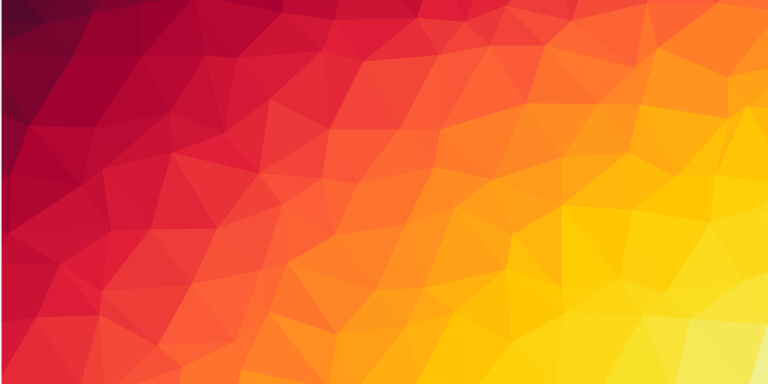
Write a Shadertoy shader that draws this background.

```glsl
const vec3 RAMP[8] = vec3[8](
    vec3(0.94, 0.95, 0.62), vec3(0.98, 0.88, 0.14), vec3(1.00, 0.79, 0.00),
    vec3(1.00, 0.58, 0.12), vec3(0.99, 0.36, 0.22), vec3(0.88, 0.12, 0.22),
    vec3(0.66, 0.00, 0.19), vec3(0.33, 0.03, 0.17));

const vec2 CELL = vec2(0.16, 0.14);

vec2 hash2(vec2 p) {
    vec3 q = fract(p.xyx * vec3(0.1031, 0.1030, 0.0973));
    q += dot(q, q.yzx + 33.33);
    return fract((q.xx + q.yz) * q.zy);
}

float cross2(vec2 a, vec2 b) { return a.x * b.y - a.y * b.x; }

// Mesh vertex: staggered rows with random offsets
vec2 vertex(vec2 id) {
    vec2 jitter = 0.72 * (hash2(id + 47.0) - 0.5);
    return CELL * (id + vec2(0.5 * mod(id.y, 2.0), 0.0) + jitter);
}

// Pale yellow at the lower right, through orange and red, to dark wine
vec3 gradient(vec2 p, float shade) {
    float d = 2.0 - p.x;
    float level = 0.5 * d + 0.7 * p.y - 0.15 * d * p.y;
    level -= 0.2 * d * p.x * p.x * p.y * (1.0 - p.y);
    float s = clamp((level + shade) * 5.0, 0.0, 6.999);
    int i = int(s);
    return mix(RAMP[i], RAMP[i + 1], fract(s));
}

// Signed distance to the line a-b, positive on the left
float edge(vec2 p, vec2 a, vec2 b) {
    return cross2(normalize(b - a), p - a);
}

// Flat facet colour, weighted by its antialiased coverage
vec4 facet(vec2 p, vec2 a, vec2 b, vec2 c, float pixel) {
    float side = sign(cross2(b - a, c - a));
    float inside = min(min(side * edge(p, a, b), side * edge(p, b, c)), side * edge(p, c, a));
    float cover = clamp(0.5 + inside / pixel, 0.0, 1.0);
    vec2 centre = (a + b + c) / 3.0;
    float shade = 0.035 * (hash2(floor(centre * 900.0)).x - 0.5);
    return vec4(gradient(centre, shade), 1.0) * cover;
}

void mainImage(out vec4 fragColor, in vec2 fragCoord) {
    float pixel = 1.0 / iResolution.y;
    vec2 p = fragCoord * pixel;
    p.x *= 2.0 * iResolution.y / iResolution.x;
    vec2 base = floor(p / CELL);

    // Split each nearby quad along its shorter diagonal
    vec4 sum = vec4(0.0);
    for (int y = -2; y <= 1; y++) {
        for (int x = -2; x <= 1; x++) {
            vec2 id = base + vec2(x, y);
            vec2 a = vertex(id);
            vec2 b = vertex(id + vec2(1.0, 0.0));
            vec2 c = vertex(id + vec2(1.0, 1.0));
            vec2 d = vertex(id + vec2(0.0, 1.0));
            if (distance(a, c) < distance(b, d)) {
                sum += facet(p, a, b, c, pixel) + facet(p, a, c, d, pixel);
            } else {
                sum += facet(p, a, b, d, pixel) + facet(p, b, c, d, pixel);
            }
        }
    }
    vec3 color = sum.w > 0.001 ? sum.rgb / sum.w : gradient(p, 0.0);

    // Thin pale margin on the left
    color = mix(vec3(0.97), color, smoothstep(-0.5, 0.5, (p.x - 0.004) / pixel));
    fragColor = vec4(color, 1.0);
}
```
